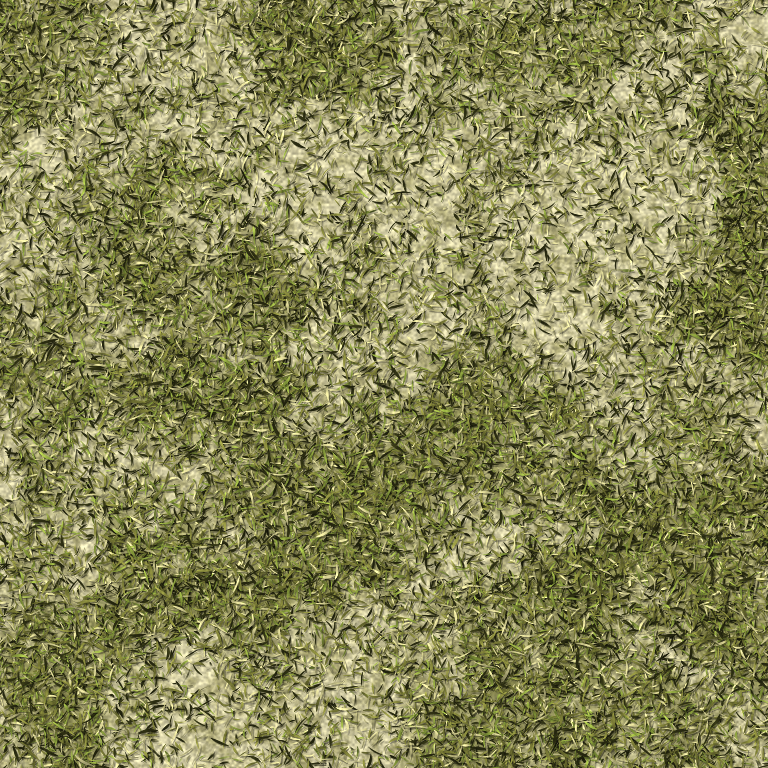
A WebGL 2 fragment shader for this texture:

```glsl
#version 300 es
precision highp float;

#define PATCH_SCALE 5.5
#define BLADE_LAYERS 14
#define BLADE_CELLS 62.0
#define BLADE_WIDTH 0.078
#define SHADOW_DEPTH 0.28
#define SOIL_LIGHT vec3(0.85, 0.825, 0.66)
#define SOIL_DARK vec3(0.66, 0.64, 0.45)
#define UNDERGROWTH vec3(0.50, 0.50, 0.27)
#define BLADE_DARK vec3(0.15, 0.155, 0.06)
#define BLADE_OLIVE vec3(0.45, 0.455, 0.20)
#define BLADE_GREEN vec3(0.50, 0.575, 0.22)
#define BLADE_STRAW vec3(0.75, 0.73, 0.51)

uniform vec2 u_resolution;
out vec4 fragColor;

float hash(vec2 p) {
    return fract(sin(dot(p, vec2(127.1, 311.7))) * 43758.5);
}

float noise(vec2 p) {
    vec2 cell = floor(p);
    vec2 f = fract(p);
    f = f * f * (3.0 - 2.0 * f);
    float low = mix(hash(cell), hash(cell + vec2(1.0, 0.0)), f.x);
    float high = mix(hash(cell + vec2(0.0, 1.0)), hash(cell + 1.0), f.x);
    return mix(low, high, f.y);
}

float fbm(vec2 p) {
    float sum = 0.0;
    float amplitude = 0.5;
    for (int i = 0; i < 5; i++) {
        sum += amplitude * noise(p);
        p = mat2(1.6, 1.2, -1.2, 1.6) * p + 17.3;
        amplitude *= 0.5;
    }
    return sum / 0.97;
}

// Signed distance to a bent, tapered blade lying along the x axis
float bladeDistance(vec2 p, float halfLength, float halfWidth, float bend) {
    float t = p.x / halfLength;
    float taper = halfWidth * (1.0 - 0.75 * t * t);
    float side = abs(p.y - bend * (t * t - 0.4)) - taper;
    return max(side, abs(p.x) - halfLength);
}

// Blade colour, greener where the grass is dense
vec3 bladeColor(float pick, float shade, float cover) {
    vec3 color = BLADE_STRAW;
    color = mix(color, BLADE_GREEN, step(pick, 0.62 + 0.24 * cover));
    color = mix(color, BLADE_OLIVE, step(pick, 0.54 + 0.06 * cover));
    color = mix(color, BLADE_DARK, step(pick, 0.24));
    return color * (0.78 + 0.5 * shade);
}

vec3 drawBlades(vec3 color, vec2 uv, float cover, float pixel) {
    for (int layer = 0; layer < BLADE_LAYERS; layer++) {
        float level = float(layer);
        float cells = BLADE_CELLS * (0.8 + 0.45 * fract(level * 0.618));
        vec2 p = uv * cells + level * vec2(3.37, 7.71);
        vec2 home = floor(p);
        float blur = 0.55 * pixel * cells;
        for (int k = 0; k < 9; k++) {
            vec2 cell = home + vec2(k % 3, k / 3) - 1.0;
            vec2 seed = cell + level * 41.0;
            float presence = smoothstep(-0.06, 0.06, cover - hash(seed));
            if (presence <= 0.0) continue;

            vec2 center = cell + vec2(hash(seed + 3.1), hash(seed + 5.7));
            float angle = 6.2832 * hash(seed + 8.3);
            float halfLength = mix(0.22, 0.68, hash(seed + 11.9));
            float halfWidth = BLADE_WIDTH * mix(0.6, 1.3, hash(seed + 14.2));
            float bend = 0.24 * (hash(seed + 19.6) - 0.5);
            mat2 turn = mat2(cos(angle), -sin(angle), sin(angle), cos(angle));
            vec2 q = p - center;

            // Cast shadow, down and to the right
            vec2 shadowPoint = turn * (q - vec2(0.10, -0.12));
            float shadow = bladeDistance(shadowPoint, halfLength, halfWidth, bend);
            shadow = 1.0 - smoothstep(-blur, blur, shadow);
            color *= 1.0 - SHADOW_DEPTH * shadow * presence;

            // Blade brighter towards its tip
            vec2 local = turn * q;
            float d = bladeDistance(local, halfLength, halfWidth, bend);
            float mask = (1.0 - smoothstep(-blur, blur, d)) * presence;
            vec3 tint = bladeColor(hash(seed + 23.4), hash(seed + 27.8), cover);
            tint *= 1.0 + 0.2 * clamp(local.x / halfLength, -1.0, 1.0);
            color = mix(color, tint, mask);
        }
    }
    return color;
}

void main() {
    vec2 uv = gl_FragCoord.xy / u_resolution.y;
    float pixel = 1.0 / u_resolution.y;

    // Ragged patches of turf broken up by small tufts
    float turf = smoothstep(0.3, 0.74, fbm(uv * PATCH_SCALE + 4.6));
    float tufts = fbm(uv * 26.0 + 31.0) - 0.5;
    float cover = clamp(0.25 + 0.5 * turf + 0.75 * tufts, 0.1, 0.9);

    // Dry soil with crumbs and fine grain
    float crumbs = smoothstep(0.25, 0.65, fbm(uv * 80.0));
    vec3 ground = mix(SOIL_DARK, SOIL_LIGHT, crumbs);
    ground = mix(ground, UNDERGROWTH, 0.85 * smoothstep(0.32, 0.85, cover));
    ground *= 0.84 + 0.3 * noise(uv * 300.0);

    vec3 color = drawBlades(ground, uv, cover, pixel);
    color *= 0.9 + 0.24 * noise(uv * 330.0 + 70.0);
    fragColor = vec4(clamp(color, 0.0, 1.0), 1.0);
}
```
